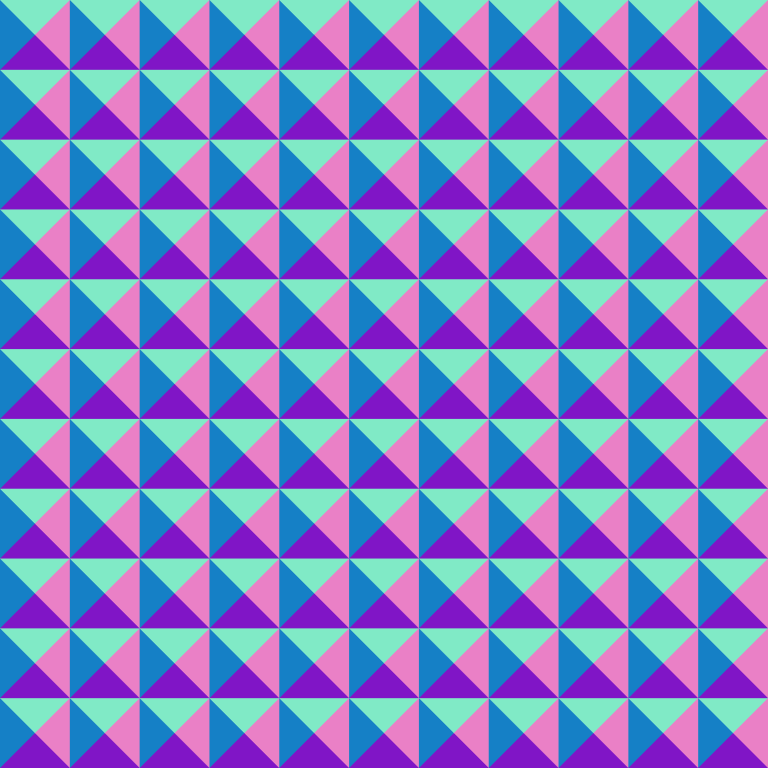
This pattern is drawn by a Shadertoy shader. Its source:

```glsl
// Normal map of a grid of square pyramid studs, 11 across and 11 down.

const float STUDS = 11.0;
const float SLOPE = 1.5;

// Packs a unit normal into the 0..1 colour range.
vec3 encodeNormal(vec3 n) {
    return 0.5 + 0.5 * n;
}

// Soft step through zero, one pixel wide.
float edge(float dist, float pixel) {
    return clamp(0.5 + dist / pixel, 0.0, 1.0);
}

// Softened sign of x, which also flips across the cell border at 0.5.
float side(float x, float pixel) {
    float toFlip = sign(x) * min(abs(x), 0.5 - abs(x));
    return 2.0 * edge(toFlip, pixel) - 1.0;
}

// Colour of a pyramid at p, with p in -0.5..0.5.
vec3 pyramid(vec2 p, float slope, vec2 pixel) {
    vec2 tilt = normalize(vec2(slope, 1.0));
    vec3 sideFace = vec3(tilt.x * side(p.x, pixel.x), 0.0, tilt.y);
    vec3 endFace = vec3(0.0, tilt.x * side(p.y, pixel.y), tilt.y);

    // The ridges run along the diagonals.
    float ridge = (abs(p.x) - abs(p.y)) * inversesqrt(2.0);
    float onSide = edge(ridge, max(pixel.x, pixel.y));
    return encodeNormal(mix(endFace, sideFace, onSide));
}

void mainImage(out vec4 fragColor, in vec2 fragCoord) {
    vec2 uv = fragCoord / iResolution.xy;
    vec2 pixel = STUDS / iResolution.xy;
    vec2 cell = fract(uv * STUDS) - 0.5;
    fragColor = vec4(pyramid(cell, SLOPE, pixel), 1.0);
}
```
